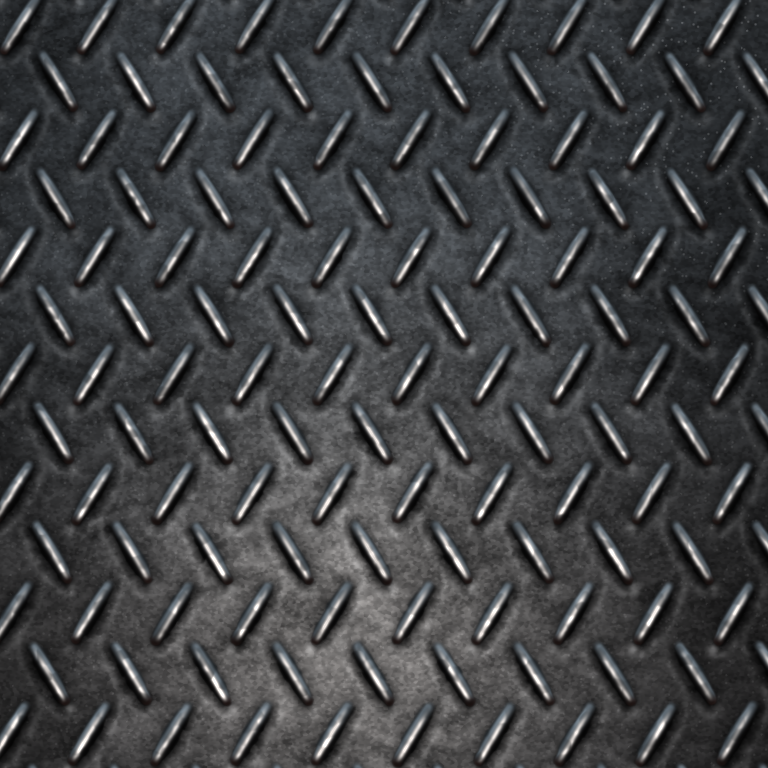
This texture is drawn by a WebGL 2 fragment shader. Its source:

```glsl
#version 300 es
precision highp float;
// Worn dark steel tread plate: rows of raised lugs leaning alternately right and left.

uniform vec2 u_resolution;
out vec4 outColor;

// Layout, in canvas units; the grid widens slightly toward the bottom
const float PITCH_TOP = 0.1016;
const float PITCH_BOTTOM = 0.1055;
const float COLUMN_ORIGIN = 0.4326;
const float FIRST_ROW = 0.0326;
const float ROW_STEP = 0.0748;
const float ROW_GROWTH = 0.0024;
const float ROW_ASPECT = 0.74;

// Lug shape, in units of the column pitch
const vec2 LUG_LEAN = vec2(0.52, 0.854);
const float LUG_HALF_LENGTH = 0.435;
const float LUG_RADIUS = 0.098;
const float LUG_TAPER = 0.48;
const float LUG_JITTER = 0.02;
const float EDGE_SOFTNESS = 0.022;

// Colours
const vec3 PLATE_COOL = vec3(0.215, 0.230, 0.245);
const vec3 PLATE_WARM = vec3(0.225, 0.222, 0.225);
const vec3 GLOW = vec3(0.215, 0.208, 0.200);
const vec3 LUG_DARK = vec3(0.045, 0.043, 0.045);
const vec3 LUG_SKY = vec3(0.40, 0.45, 0.49);
const vec3 HIGHLIGHT = vec3(0.92, 0.89, 0.87);
const vec3 RUST = vec3(0.120, 0.078, 0.070);

vec2 hash2(vec2 p) {
    vec3 q = fract(p.xyx * vec3(0.1031, 0.1030, 0.0973));
    q += dot(q, q.yzx + 33.33);
    return fract((q.xx + q.yz) * q.zy);
}

// Cellular noise: x = blended cell value, y = nearest distance, z = nearest cell value
vec3 cells(vec2 p) {
    vec2 base = floor(p);
    float sum = 0.0, weights = 0.0, nearest = 9.0, id = 0.0;
    for (int j = -1; j <= 1; j++) {
        for (int i = -1; i <= 1; i++) {
            vec2 cell = base + vec2(i, j);
            vec2 offset = cell + hash2(cell + 57.0) - p;
            float value = hash2(cell + 191.0).x;
            float d2 = dot(offset, offset);
            float w = exp(-5.0 * d2);
            sum += w * value;
            weights += w;
            if (d2 < nearest) { nearest = d2; id = value; }
        }
    }
    return vec3(sum / weights, sqrt(nearest), id);
}

float gauss(float x, float width) {
    return exp(-x * x / (width * width));
}

// Plate tone: broad glow, dark borders, smudges, grain and bright specks
vec3 plateColor(vec2 uv, float fine) {
    vec2 warp = 0.02 * sin(uv.yx * vec2(17.0, 23.0) + 2.0 * sin(uv * 9.0));
    float smudge = cells((uv + warp) * 8.0).x - 0.5;
    float blotch = cells((uv + warp) * 27.0 + 11.0).x - 0.5;
    float streak = cells((uv + warp) * vec2(16.0, 62.0) + 31.0).x - 0.5;
    float grain = cells(uv * vec2(230.0, 290.0)).x - 0.5;
    vec3 speck = cells(uv * 140.0 + 71.0);

    vec2 toGlow = (uv - vec2(0.46, 0.21)) / vec2(0.27, 0.33);
    float glow = exp(-dot(toGlow, toGlow));
    float border = 1.0 - 0.36 * smoothstep(0.22, 0.56, abs(uv.x - 0.46));
    vec3 color = mix(PLATE_WARM, PLATE_COOL, smoothstep(0.1, 0.8, uv.y)) * border;
    color += GLOW * glow;
    color *= 1.0 + 0.32 * smudge + 0.22 * blotch + 0.34 * streak
           + 0.22 * (fine - 0.5) + 0.38 * grain;
    float dust = step(0.86, speck.z) * (1.0 - smoothstep(0.05, 0.36, speck.y));
    return color + dust * (0.06 + 0.10 * smoothstep(0.3, 0.9, uv.x * uv.y));
}

// Shades one lug and the plate close to it; p is relative to the lug centre
vec3 addLug(vec3 color, vec2 p, float lean, vec2 vary, float fine, float light, float pixel) {
    vec2 axis = vec2(lean * LUG_LEAN.x, LUG_LEAN.y);
    float along = dot(p, axis);
    float upward = dot(p, vec2(-lean * axis.y, abs(axis.x)));
    float v = along / LUG_HALF_LENGTH;
    float flank = upward / LUG_RADIUS;

    float radius = LUG_RADIUS * (1.0 - LUG_TAPER * min(v * v, 1.0));
    float core = LUG_HALF_LENGTH - LUG_RADIUS * (1.0 - LUG_TAPER);
    float dist = length(vec2(max(abs(along) - core, 0.0), upward)) - radius;
    dist += (fine - 0.5) * 0.025;

    // Contact shadow, lit fillet below, and glint under the low tip
    float under = 1.0 - smoothstep(-1.2, 0.8, flank + 0.4 * v);
    float outside = max(dist, 0.0);
    color *= 1.0 - exp(-outside / 0.07) * mix(0.40, 0.82, under);
    color += 0.08 * light * under * gauss(dist - 0.14, 0.05) * (0.5 + fine);
    vec2 tip = p + axis * (LUG_HALF_LENGTH + 0.06);
    color += 0.20 * light * gauss(length(tip), 0.06) * (0.4 + vary.x);

    // Rounded body: sky on the upper flank, dark below, rust at the low tip
    vec3 body = mix(LUG_DARK, LUG_SKY, smoothstep(-0.75, 0.85, flank + 0.45 * v));
    body *= 1.0 - 0.6 * smoothstep(0.45, 1.0, abs(flank));
    body = mix(body, RUST, 0.85 * smoothstep(0.66, 0.98, -v));
    float crest = gauss(flank + 0.02 + 0.14 * (vary.y - 0.5), 0.32);
    crest *= smoothstep(-0.94, -0.62, v) * (1.0 - smoothstep(0.2, 1.0, v));
    crest *= mix(0.82, 1.12, vary.x) * light * mix(0.68, 1.25, fine);
    body = mix(body, HIGHLIGHT, clamp(crest, 0.0, 1.0));
    body *= 0.8 + 0.4 * fine;

    // The high tip melts into the plate more softly than the low one
    float edge = max(EDGE_SOFTNESS + 0.03 * smoothstep(0.3, 1.0, v), pixel);
    return mix(color, body, 1.0 - smoothstep(-edge, edge, dist));
}

void main() {
    vec2 uv = gl_FragCoord.xy / u_resolution;
    float down = 1.0 - uv.y;
    float pitch = mix(PITCH_TOP, PITCH_BOTTOM, down);
    float drop = down - FIRST_ROW;
    vec2 grid = vec2((uv.x - COLUMN_ORIGIN) / pitch, drop / (ROW_STEP + ROW_GROWTH * drop));
    float pixel = 1.0 / (u_resolution.y * pitch);

    float fine = cells(uv * 105.0 + 5.0).x;
    float light = 0.80 + 0.32 * gauss(length(uv - vec2(0.47, 0.3)), 0.5);
    vec3 color = plateColor(uv, fine);

    // Nearest lug of this row and of the rows above and below
    for (int j = -1; j <= 1; j++) {
        float row = floor(grid.y + 0.5) + float(j);
        float odd = mod(row, 2.0);
        float column = floor(grid.x - 0.5 * odd + 0.5) + 0.5 * odd;
        vec2 vary = hash2(vec2(column * 2.0, row) + 83.0);
        vec2 p = vec2(grid.x - column, (row - grid.y) * ROW_ASPECT);
        p += (vary - 0.5) * LUG_JITTER;
        color = addLug(color, p, 1.0 - 2.0 * odd, vary, fine, light, pixel);
    }
    outColor = vec4(clamp(color, 0.0, 1.0), 1.0);
}
```
